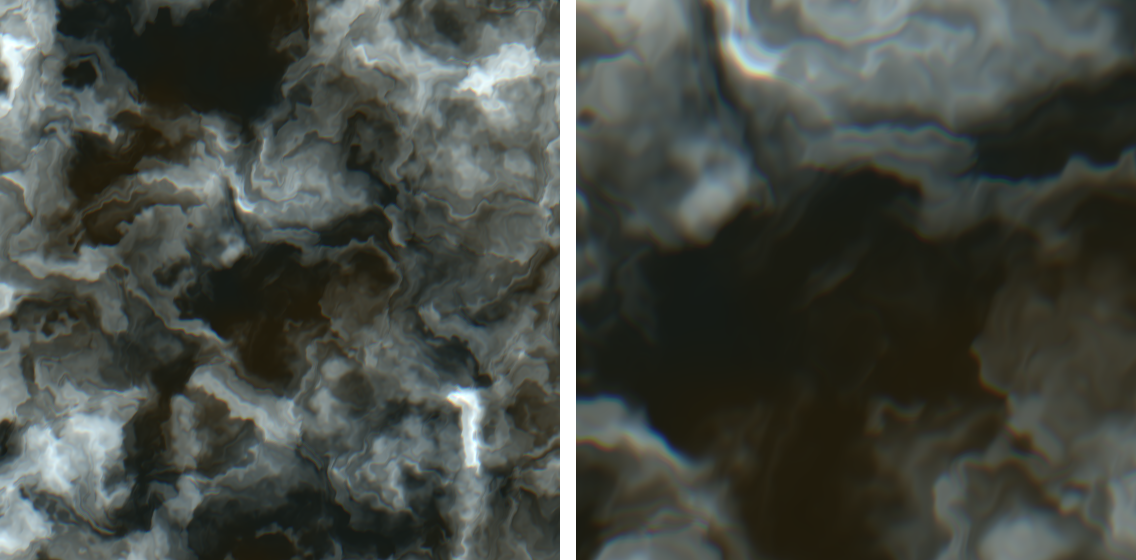
Left: the whole. Right: its middle third, enlarged.
A Shadertoy shader for this texture:

```glsl
const float TAU = 6.2831853;
const vec3 SHADOW = vec3(0.14, 0.15, 0.12);
const vec3 CLOUD = vec3(0.72, 0.77, 0.77);
const vec3 BROWN_SHIFT = vec3(0.030, 0.004, -0.022);
const vec3 BLUE_SHIFT = vec3(-0.015, 0.002, 0.020);

float hash(ivec2 cell) {
    uvec2 q = uvec2(cell + 4096) * uvec2(1597334673u, 3812015801u);
    uint n = (q.x ^ q.y) * 1597334673u;
    n = (n ^ (n >> 15u)) * 2246822519u;
    return float((n ^ (n >> 13u)) >> 8u) / 16777216.0;
}

// Contribution of one lattice corner with a random unit gradient
float corner(ivec2 cell, vec2 offset) {
    float angle = TAU * hash(cell);
    return dot(vec2(cos(angle), sin(angle)), offset);
}

float gradientNoise(vec2 p) {
    vec2 base = floor(p);
    vec2 f = p - base;
    ivec2 i = ivec2(base);
    vec2 w = f * f * f * (f * (f * 6.0 - 15.0) + 10.0);
    float low = mix(corner(i, f), corner(i + ivec2(1, 0), f - vec2(1.0, 0.0)), w.x);
    float high = mix(corner(i + ivec2(0, 1), f - vec2(0.0, 1.0)),
                     corner(i + ivec2(1, 1), f - vec2(1.0, 1.0)), w.x);
    return mix(low, high, w.y);
}

// Rotated octaves, centred on zero
float fbm(vec2 p, int octaves, float gain) {
    const mat2 turn = mat2(1.6, 1.2, -1.2, 1.6);
    float sum = 0.0;
    float amplitude = 1.0;
    for (int i = 0; i < octaves; i++) {
        sum += amplitude * gradientNoise(p);
        p = turn * p + vec2(17.3, 9.1);
        amplitude *= gain;
    }
    return sum;
}

// Broad banks of cloud and the open gaps between them
float cloudBanks(vec2 p) {
    float spacing = mix(0.4, 0.6, smoothstep(0.5, 0.8, p.x));
    float rows = cos(TAU * (p.y - 0.85) / spacing);
    float columns = cos(TAU * (p.x - 0.85) / 0.75);
    return 0.5 * (rows + columns) - 0.15;
}

// Standardised cloud thickness: banks, billows and firmer-edged puffs
float thickness(vec2 p) {
    vec2 drift = vec2(fbm(p * 5.0 + 31.7, 5, 0.52), fbm(p * 5.0 + 73.2, 5, 0.52));
    vec2 q = p + 0.13 * drift;
    float banks = cloudBanks(p + 0.28 * drift);
    float billows = fbm(q * 4.6 + 5.4, 5, 0.52);
    float puffs = smoothstep(-0.10, 0.14, fbm(q * vec2(6.5, 7.5) + 52.6, 5, 0.48));
    return 0.95 * banks + 2.9 * billows + 0.9 * (puffs - 0.5);
}

// Tone curve with a soft floor in the shadows
vec3 brightness(vec3 z) {
    z = max(z, -3.0);
    vec3 x = 0.205 + 0.2 * z + 0.022 * z * z;
    return 0.09 + 0.5 * (x + sqrt(x * x + 0.003));
}

void mainImage(out vec4 fragColor, in vec2 fragCoord) {
    vec2 p = fragCoord / iResolution.y;

    // Colour bands sit slightly apart, leaving faint fringes at cloud edges
    vec2 fringe = vec2(0.0008, 0.0022);
    vec3 z = vec3(thickness(p + fringe), thickness(p), thickness(p - fringe));
    vec3 cover = (brightness(z) - 0.145) / 0.61;
    vec3 color = mix(SHADOW, CLOUD, cover);

    // Earthy ground in the gaps, cooler haze elsewhere
    float gap = 1.0 - smoothstep(0.0, 0.5, cover.g);
    float earth = fbm(p * 3.5 + 91.0, 4, 0.5);
    color += BROWN_SHIFT * gap * smoothstep(-0.1, 0.4, earth);
    color += BLUE_SHIFT * smoothstep(0.0, 0.4, -earth);

    fragColor = vec4(clamp(color, 0.0, 1.0), 1.0);
}
```
